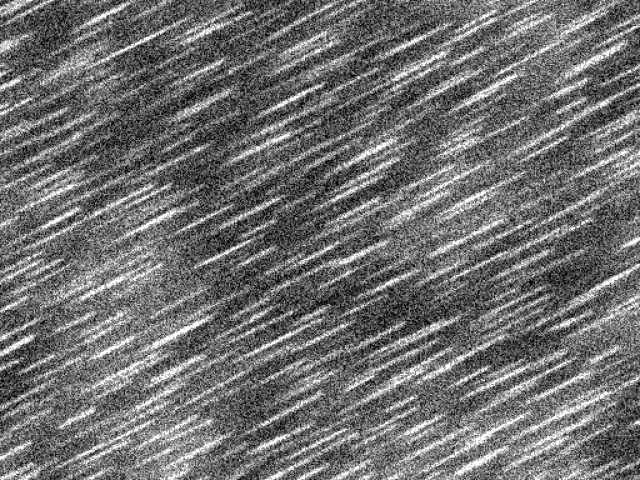
Reproduce this pattern procedurally as a Shadertoy shader.

```glsl
// Grainy grey field of slanted bright streaks drifting over soft cloudy patches.
#define STREAK_ANGLE 0.468
#define CLOUD_ANGLE 0.68
#define STREAK_LAYERS 3
#define STREAK_CELL vec2(0.28, 0.042)
#define STREAK_WIDTH 0.0034
#define STREAK_GAIN 0.56
#define BASE_GREY 0.23
#define CLOUD_GAIN 0.24
#define FIBRE_GAIN 0.13
#define GRAIN_ROWS 384.0
#define GRAIN_GAIN 0.42

float hash(vec2 p) {
    vec3 q = fract(p.xyx * 0.1031);
    q += dot(q, q.yzx + 33.33);
    return fract((q.x + q.y) * q.z);
}

float valueNoise(vec2 p) {
    vec2 cell = floor(p), f = fract(p);
    f = f * f * (3.0 - 2.0 * f);
    float low = mix(hash(cell), hash(cell + vec2(1, 0)), f.x);
    float high = mix(hash(cell + vec2(0, 1)), hash(cell + vec2(1, 1)), f.x);
    return mix(low, high, f.y);
}

float fbm(vec2 p) {
    float sum = 0.0, gain = 0.5;
    for (int i = 0; i < 4; i++) {
        sum += gain * valueNoise(p);
        p = p * 2.03 + 17.3;
        gain *= 0.5;
    }
    return sum / 0.9375;
}

// Coordinates along and across a direction.
vec2 alongAcross(vec2 p, float angle) {
    float c = cos(angle), s = sin(angle);
    return vec2(c * p.x + s * p.y, c * p.y - s * p.x);
}

// One tapered streak per cell, with random length, place, tilt and strength.
float streakLayer(vec2 p, float seed) {
    vec2 grid = p / STREAK_CELL + seed * vec2(3.7, 5.37);
    float row = floor(grid.y);
    grid.x += 7.0 * hash(vec2(row, seed + 40.0));
    vec2 id = floor(grid) + seed * 61.0;
    float halfLength = mix(0.18, 0.46, hash(id + 11.0));
    float slack = 0.5 - halfLength;
    vec2 centre = vec2(0.5 + slack * (2.0 * hash(id + 23.0) - 1.0),
                       mix(0.26, 0.74, hash(id + 37.0)));
    vec2 d = (fract(grid) - centre) * STREAK_CELL;
    d.y += d.x * 0.05 * (hash(id + 53.0) - 0.5);

    float t = d.x / (halfLength * STREAK_CELL.x);
    float taper = smoothstep(-1.0, -0.1, t) * (1.0 - smoothstep(0.65, 1.0, t));
    float width = STREAK_WIDTH * mix(0.75, 1.2, hash(id + 71.0));
    float strength = mix(0.3, 1.0, hash(id + 89.0));
    return strength * taper * exp(-0.5 * d.y * d.y / (width * width));
}

void mainImage(out vec4 fragColor, in vec2 fragCoord) {
    vec2 uv = fragCoord / iResolution.y;
    vec2 streakSpace = alongAcross(uv, STREAK_ANGLE);

    // Broad cloudy patches, elongated a little steeper than the streaks.
    vec2 cloudSpace = alongAcross(uv, CLOUD_ANGLE) * vec2(2.6, 5.5);
    float cloud = smoothstep(0.36, 0.8, fbm(cloudSpace + 4.0));

    // Faint fibres between the streaks.
    float fibre = valueNoise(streakSpace * vec2(9.0, 75.0) + 50.0);
    float grey = BASE_GREY + CLOUD_GAIN * cloud + FIBRE_GAIN * (fibre - 0.3);

    // Bright streaks.
    float streaks = 0.0;
    for (int i = 0; i < STREAK_LAYERS; i++) {
        streaks += streakLayer(streakSpace, float(i) + 1.0);
    }
    grey += STREAK_GAIN * min(streaks, 1.2);

    // Fine grain, stronger in the lighter parts.
    vec2 grainSpace = uv * GRAIN_ROWS - 0.5;
    float grain = valueNoise(grainSpace) + valueNoise(grainSpace + vec2(1031, 677)) - 1.0;
    grey += GRAIN_GAIN * grain * (0.8 + 0.5 * min(grey, 0.8));

    fragColor = vec4(vec3(clamp(grey, 0.0, 1.0)), 1.0);
}
```
